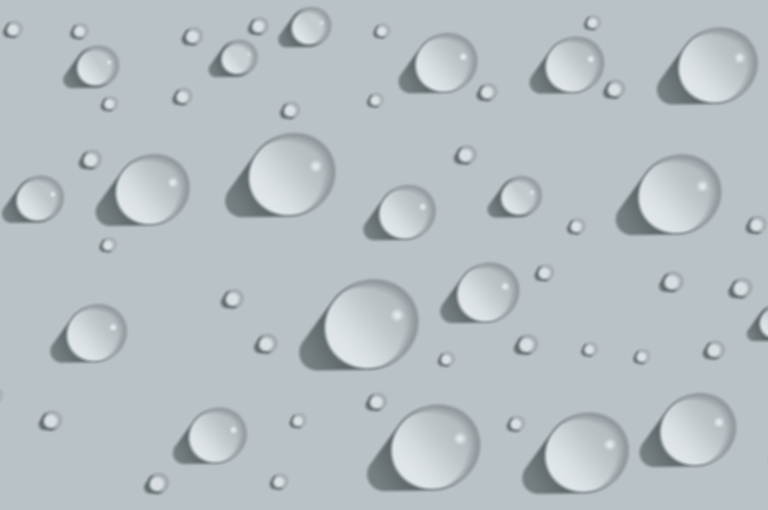
This texture is drawn by a Shadertoy shader. Its source:

```glsl
// Water drops on a matte blue-grey sheet, lit from the upper right.
// Two jittered lattices scatter large drops and fine droplets; each drop is a
// bright lens inside a tapered hull that forms its rim and its cast shadow.

const vec3 SHEET = vec3(0.72, 0.76, 0.78);
const vec3 SHADOW_DEEP = vec3(0.36, 0.40, 0.41);
const vec3 SHADOW_PALE = vec3(0.46, 0.50, 0.51);
const vec3 RIM_DARK = vec3(0.56, 0.59, 0.61);
const vec3 RIM_PALE = vec3(0.63, 0.66, 0.68);
const vec3 LENS_DIM = vec3(0.715, 0.745, 0.76);
const vec3 LENS_BRIGHT = vec3(0.875, 0.90, 0.915);
const vec2 SHADOW_DIR = vec2(-0.887, -0.461);
const float ROW_SHIFT = 0.37;
const float COLUMN_STAGGER = 0.16;

vec3 hash3(vec2 p) {
    vec3 q = fract(vec3(p.xyx) * vec3(0.1031, 0.1030, 0.0973));
    q += dot(q, q.yxz + 33.33);
    return fract((q.xxy + q.yzz) * q.zyx);
}

// Local coordinates in drop radii: x along the shadow, y across it
vec2 dropFrame(vec2 p, vec3 drop) {
    vec2 q = (p - drop.xy) / drop.z;
    return vec2(dot(q, SHADOW_DIR), dot(q, vec2(-SHADOW_DIR.y, SHADOW_DIR.x)));
}

// Round cone from the drop to a smaller shadow tip, in canvas units
float hullDistance(vec2 p, vec3 drop) {
    vec2 q = dropFrame(p, drop) / vec2(1.05, 0.97);
    float growth = smoothstep(0.012, 0.036, drop.z);
    float reach = mix(0.55, 1.22, growth);
    float tip = mix(0.66, 0.42, growth);
    float taper = (1.0 - tip) / reach;
    float slope = taper / sqrt(1.0 - taper * taper);
    float t = clamp((q.x - abs(q.y) * slope) / reach, 0.0, 1.0);
    return (length(q - vec2(t * reach, 0.0)) - mix(1.0, tip, t)) * drop.z;
}

// Closest drop of a sheared lattice: centre in xy, radius in z
vec3 nearestDrop(vec2 p, float cell, vec2 radii, float density, float seed) {
    vec3 nearest = vec3(p + 9.0, radii.x);
    float best = 9.0;
    for (int j = -1; j <= 1; j++) {
        float row = floor(p.y / cell) + float(j);
        float column = floor(p.x / cell - ROW_SHIFT * row);
        for (int i = -1; i <= 1; i++) {
            vec2 id = vec2(column + float(i), row);
            vec3 rnd = hash3(id + seed);
            if (hash3(id + seed + 71.0).y > density) continue;
            vec2 jitter = (rnd.xy - 0.5) * mix(0.64, 0.12, rnd.z);
            float stagger = COLUMN_STAGGER * (mod(id.x, 2.0) - 0.5);
            vec2 centre = id + 0.5 + jitter + vec2(ROW_SHIFT * row, stagger);
            float radius = mix(radii.x, radii.y, pow(rnd.z, 1.3));
            vec3 drop = vec3(centre * cell, radius);
            float d = hullDistance(p, drop);
            if (d < best) {
                best = d;
                nearest = drop;
            }
        }
    }
    return nearest;
}

vec3 paintDrop(vec3 base, vec2 p, vec3 drop, float blur) {
    vec2 q = dropFrame(p, drop);
    float size = smoothstep(0.012, 0.06, drop.z);
    float edge = blur / drop.z;
    float litSide = smoothstep(0.3, -0.7, q.x);

    // Hull: shadow on one side, soft grey rim on the lit side
    vec3 shadow = mix(SHADOW_DEEP, SHADOW_PALE, smoothstep(0.7, 1.7, q.x));
    vec3 rim = mix(RIM_PALE, RIM_DARK, size);
    vec3 hull = mix(rim, shadow, smoothstep(-0.3, 0.5, q.x));
    vec3 color = mix(base, hull, smoothstep(blur, -blur, hullDistance(p, drop)));

    // Lens: dim toward the light, bright where the light gathers
    float lensRadius = mix(0.70, 0.96, size);
    vec2 lensPoint = (q - vec2(0.02, 0.0)) / vec2(1.05, 0.97);
    float lensDistance = length(lensPoint) - lensRadius;
    float lens = smoothstep(edge, -edge - 0.22 * litSide, lensDistance);
    float glow = smoothstep(-0.75, 0.95, q.x + 0.2 * q.y);
    vec3 body = mix(LENS_DIM, LENS_BRIGHT, max(glow, 0.9 * (1.0 - size)));
    color = mix(color, body, lens);

    // Small soft window glint
    vec2 glint = (p - drop.xy) / drop.z - vec2(0.57, 0.20);
    float sparkle = smoothstep(0.19, 0.0, length(glint)) * size;
    return mix(color, vec3(0.93, 0.95, 0.96), sparkle * 0.8);
}

void mainImage(out vec4 fragColor, in vec2 fragCoord) {
    vec2 p = fragCoord / iResolution.y;
    float blur = max(0.0055, 0.8 / iResolution.y);
    vec2 largeRadii = vec2(0.036, 0.094);

    vec3 color = SHEET;
    vec3 large = nearestDrop(p, 0.25, largeRadii, 0.86, 37.0);
    color = paintDrop(color, p, large, blur);

    // Droplets appear only on open sheet
    vec3 fine = nearestDrop(p, 0.125, vec2(0.014, 0.021), 0.66, 113.0);
    vec3 neighbour = nearestDrop(fine.xy, 0.25, largeRadii, 0.86, 37.0);
    if (hullDistance(fine.xy, neighbour) > 0.032) {
        color = paintDrop(color, p, fine, blur);
    }
    fragColor = vec4(color, 1.0);
}
```
